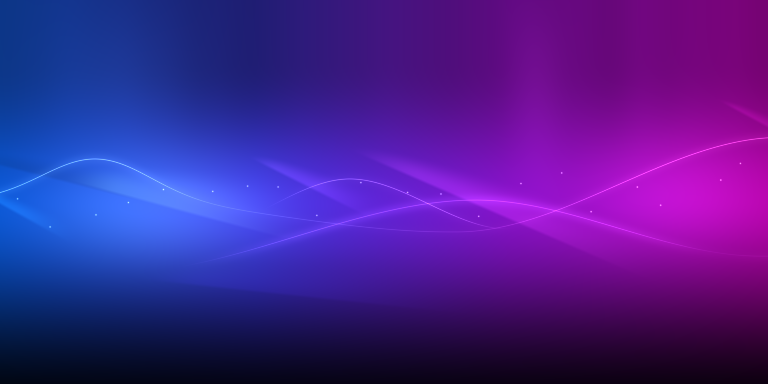
Give the GLSL for this background, as a Shadertoy shader.

```glsl
// Abstract backdrop running from blue to magenta: a lit horizon above a dark floor,
// faint vertical curtains, soft blades of light, thin flowing waves and sparks.
// Built from colour ramps, gaussian glows, edge masks and curves of height over x.

#define HORIZON 0.45
#define FLOOR_START -0.10
#define FLOOR_TOP 0.49
#define CURTAIN_GAIN 0.22
#define LINE_WIDTH 0.0014
#define LINE_GAIN 0.55
#define HALO_WIDTH 0.014
#define SPARK_COUNT 20
#define SPARK_RADIUS 0.0020

float hash(float n) { return fract(sin(n * 127.1) * 43758.5453); }

float noise(float x) {
    float cell = floor(x);
    return mix(hash(cell), hash(cell + 1.0), smoothstep(0.0, 1.0, x - cell));
}

// Four evenly spaced colours across x in 0..1
vec3 ramp(float x, vec3 a, vec3 b, vec3 c, vec3 d) {
    float k = x * 3.0;
    vec3 col = mix(a, b, clamp(k, 0.0, 1.0));
    col = mix(col, c, clamp(k - 1.0, 0.0, 1.0));
    return mix(col, d, clamp(k - 2.0, 0.0, 1.0));
}

float glow(vec2 p, vec2 center, vec2 size) {
    vec2 d = (p - center) / size;
    return exp(-dot(d, d));
}

// Light with a crisp lower edge from a to b, fading upward and along its length
float blade(vec2 p, vec2 a, vec2 b, float thickness) {
    vec2 dir = b - a;
    float along = dot(p - a, dir) / dot(dir, dir);
    float above = dot(p - a, vec2(-dir.y, dir.x)) / length(dir);
    float spread = thickness * sqrt(max(along, 0.001));
    float edge = smoothstep(0.0, 0.010, above);
    float fade = 1.0 - smoothstep(0.2, 1.0, above / spread);
    return edge * fade * smoothstep(0.0, 0.25, along) * (1.0 - smoothstep(0.45, 1.1, along));
}

// Curve that falls smoothly to both sides of its peak
float hump(float x, vec2 peak, vec2 reach, vec2 drop) {
    float left = smoothstep(0.0, reach.x, peak.x - x);
    float right = smoothstep(0.0, reach.y, x - peak.x);
    return peak.y - drop.x * left - drop.y * right;
}

float longWave(float x) {
    float crest = (x - 0.247) / 0.196;
    return 0.396 + 0.08 * (1.0 - smoothstep(0.3, 1.17, x))
         + 0.246 * smoothstep(1.19, 2.03, x) + 0.11 * exp(-crest * crest);
}

// x holds the thin core, y the wide halo
vec2 stroke(float dist) {
    float width = max(LINE_WIDTH, 0.55 / iResolution.y);
    float core = dist / width, halo = dist / HALO_WIDTH;
    return vec2(LINE_GAIN * exp(-core * core), exp(-halo * halo));
}

float window(float x, float start, float end, float soft) {
    return smoothstep(start, start + soft, x) * (1.0 - smoothstep(end - soft, end, x));
}

void mainImage(out vec4 fragColor, in vec2 fragCoord) {
    vec2 uv = fragCoord / iResolution.xy;
    vec2 p = vec2(uv.x * 2.0, uv.y);

    // Sky and horizon colours
    vec3 sky = ramp(uv.x, vec3(0.05, 0.23, 0.56), vec3(0.13, 0.12, 0.46),
                    vec3(0.40, 0.04, 0.52), vec3(0.47, 0.01, 0.44));
    vec3 horizon = ramp(uv.x, vec3(0.03, 0.32, 0.81), vec3(0.23, 0.20, 0.88),
                        vec3(0.53, 0.07, 0.77), vec3(0.68, 0.01, 0.63));
    vec3 col = mix(horizon, sky, smoothstep(HORIZON, 0.84, p.y));

    // Hanging curtains
    float folds = 0.75 * noise(p.x * 5.0 + 3.0) + 0.25 * noise(p.x * 12.0);
    col *= 1.0 + CURTAIN_GAIN * (folds - 0.5) * smoothstep(0.5, 0.8, p.y);
    col += vec3(0.07, 0.02, 0.08) * glow(p, vec2(1.40, 0.76), vec2(0.07, 0.22));
    col += vec3(0.03, 0.05, 0.09) * glow(p, vec2(0.32, 0.75), vec2(0.20, 0.22));

    // Broad glows
    col += vec3(0.13, 0.20, 0.15) * glow(p, vec2(0.40, 0.44), vec2(0.30, 0.17));
    col += vec3(0.15, 0.04, 0.14) * glow(p, vec2(1.76, 0.50), vec2(0.24, 0.17));

    // Blades of light, with one band of shade at the left
    col *= 1.0 - 0.09 * blade(p, vec2(-0.14, 0.60), vec2(0.66, 0.40), 0.10);
    col += vec3(0.08, 0.11, 0.07) * blade(p, vec2(0.16, 0.53), vec2(0.76, 0.37), 0.17);
    col += vec3(0.03, 0.09, 0.10) * blade(p, vec2(-0.10, 0.52), vec2(0.17, 0.37), 0.06);
    col += vec3(0.10, 0.05, 0.11) * blade(p, vec2(0.64, 0.59), vec2(0.96, 0.43), 0.08);
    col += vec3(0.13, 0.05, 0.11) * blade(p, vec2(0.90, 0.61), vec2(1.66, 0.28), 0.13);
    col += vec3(0.10, 0.02, 0.09) * blade(p, vec2(1.86, 0.74), vec2(2.10, 0.61), 0.05);

    // Dark floor
    col = col * smoothstep(FLOOR_START, FLOOR_TOP, p.y) + vec3(0.0, 0.0, 0.015);
    col += vec3(0.02, 0.01, 0.06) * blade(p, vec2(0.35, 0.27), vec2(1.20, 0.18), 0.14);

    // Flowing waves
    vec2 wave = stroke(p.y - longWave(p.x));
    float strength = 0.20 + 0.65 * (1.0 - smoothstep(0.32, 0.56, p.x))
                   + 0.60 * smoothstep(1.20, 1.75, p.x);
    vec3 waveTint = mix(vec3(0.60, 0.70, 0.65), vec3(0.70, 0.45, 0.60), smoothstep(0.5, 1.4, p.x));
    col += waveTint * strength * (wave.x + 0.08 * wave.y);

    wave = stroke(p.y - hump(p.x, vec2(1.24, 0.479), vec2(0.94, 0.74), vec2(0.19, 0.146)));
    strength = window(p.x, 0.45, 1.95, 0.4) + 0.25 * smoothstep(1.8, 2.0, p.x);
    col += vec3(0.36, 0.22, 0.42) * strength * (0.8 * wave.x + 0.20 * wave.y);

    wave = stroke(p.y - hump(p.x, vec2(0.911, 0.534), vec2(0.41), vec2(0.14, 0.13)));
    col += vec3(0.42, 0.34, 0.40) * window(p.x, 0.68, 1.34, 0.2) * (wave.x + 0.05 * wave.y);

    // Scattered sparks
    float radius = max(SPARK_RADIUS, 0.6 / iResolution.y);
    for (int i = 0; i < SPARK_COUNT; i++) {
        float id = float(i);
        float x = 2.0 * (id + 0.2 + 0.6 * hash(id + 2.0)) / float(SPARK_COUNT);
        float y = 0.46 + 0.025 * x + 0.15 * (hash(id + 41.0) - 0.5);
        col += vec3(0.45, 0.50, 0.42) * glow(p, vec2(x, y), vec2(radius));
    }

    fragColor = vec4(clamp(col, 0.0, 1.0), 1.0);
}
```
